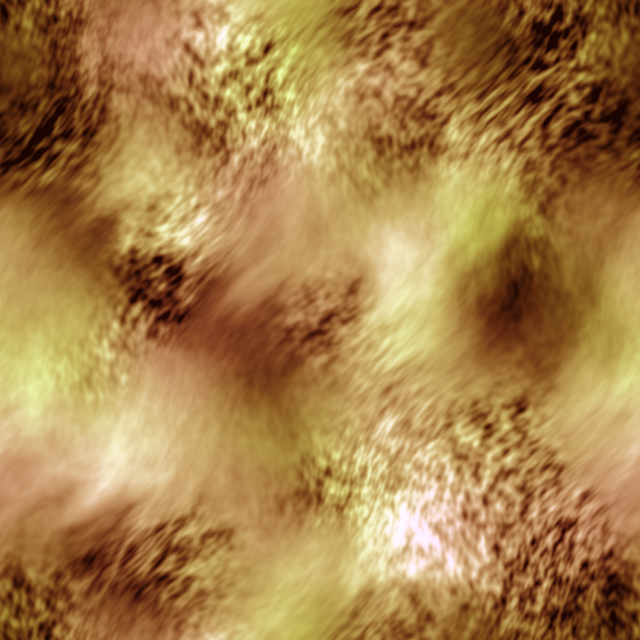
Reproduce this texture procedurally as a three.js fragment shader.

```glsl
// Draws a seamless weathered gold and umber surface with slanted, brushed grain.
varying vec2 vUv;

const float TAU = 6.2831853;

// Palette from dark to light
const vec3 PITCH = vec3(0.11, 0.02, 0.01);
const vec3 UMBER = vec3(0.37, 0.15, 0.06);
const vec3 BRONZE = vec3(0.54, 0.33, 0.13);
const vec3 OCHRE = vec3(0.68, 0.52, 0.27);
const vec3 SAND = vec3(0.80, 0.70, 0.42);
const vec3 CREAM = vec3(0.94, 0.93, 0.71);
const vec3 GLARE = vec3(1.0, 1.0, 0.96);

// Tone: palette steps per unit of height
const float MID_TONE = 3.05;
const float SHADOW_GAIN = 1.36;
const float LIGHT_GAIN = 1.0;

// Feature strengths
const float CLOUD_AMOUNT = 0.88;
const float CLOUD_FALLOFF = 0.25;
const float BRUSH_AMOUNT = 1.0;
const float GRAIN_SMOOTH = 0.3;
const float GRAIN_ROUGH = 2.4;
const float BEND = 0.025;
const float FRAY = 0.035;
const vec3 ROSE_TINT = vec3(0.025, -0.03, 0.11);

// Whole-number slanted lattice (x across the grain, y along it) and its inverse
const mat2 SLANT = mat2(13.0, 4.0, -8.0, 7.0);
const mat2 UNSLANT = mat2(7.0, -4.0, 8.0, 13.0) / 123.0;

float hash(vec2 p) {
  vec3 q = fract(p.xyx * 0.1031);
  q += dot(q, q.yzx + 33.33);
  return fract((q.x + q.y) * q.z);
}

// Layered sines with whole frequencies: wraps, mean 0, deviation 1
float cloud(vec2 uv, float seed) {
  float sum = 0.0;
  float power = 0.0;
  for (int i = -4; i <= 4; i++) {
    for (int j = 0; j <= 4; j++) {
      if (j == 0 && i <= 0) continue;
      vec2 k = vec2(float(i), float(j));
      float amp = 1.0 / (1.0 + CLOUD_FALLOFF * dot(k, k));
      sum += amp * sin(TAU * (dot(k, uv) + hash(k + seed)));
      power += 0.5 * amp * amp;
    }
  }
  return sum / sqrt(power);
}

// Gradient at a lattice corner, identical for corners one tile apart
float cornerSlope(vec2 corner, vec2 offset, float scale) {
  vec2 tile = UNSLANT * corner / scale;
  tile -= floor(tile + 0.00004);
  vec2 key = floor(SLANT * tile * scale + 0.5);
  float angle = TAU * hash(key + 37.0 * scale);
  return dot(vec2(cos(angle), sin(angle)), offset);
}

// Wrapping gradient noise stretched along the grain
float streaks(vec2 uv, float scale) {
  vec2 q = SLANT * uv * scale;
  vec2 cell = floor(q);
  vec2 f = q - cell;
  vec2 w = f * f * f * (f * (f * 6.0 - 15.0) + 10.0);
  vec2 e = vec2(1.0, 0.0);
  float low = mix(cornerSlope(cell, f, scale),
                  cornerSlope(cell + e.xy, f - e.xy, scale), w.x);
  float high = mix(cornerSlope(cell + e.yx, f - e.yx, scale),
                   cornerSlope(cell + e.xx, f - e.xx, scale), w.x);
  return mix(low, high, w.y);
}

vec3 palette(float tone) {
  vec3 c = mix(PITCH, UMBER, clamp(tone, 0.0, 1.0));
  c = mix(c, BRONZE, clamp(tone - 1.0, 0.0, 1.0));
  c = mix(c, OCHRE, clamp(tone - 2.0, 0.0, 1.0));
  c = mix(c, SAND, clamp(tone - 3.0, 0.0, 1.0));
  c = mix(c, CREAM, clamp(tone - 4.0, 0.0, 1.0));
  return mix(c, GLARE, clamp(tone - 5.0, 0.0, 1.0));
}

void main() {
  // Bend the grain so that its direction drifts
  vec2 bent = vUv + BEND * sin(TAU * (vUv.yx * vec2(2.0, 3.0) + vUv * vec2(1.0, -1.0)));
  float coarse = streaks(bent, 1.0);
  float medium = streaks(bent, 2.0);
  float brush = coarse + 0.6 * medium;
  float grain = streaks(bent, 4.0) + 0.7 * streaks(bent, 8.0);

  // Broad patches with frayed borders; darker patches tend to be rougher
  vec2 frayed = vUv + FRAY * vec2(coarse, medium);
  float patches = cloud(frayed, 11.0);
  float rough = smoothstep(-0.8, 1.8, cloud(frayed, 53.0) - 0.5 * patches);

  float height = CLOUD_AMOUNT * patches + BRUSH_AMOUNT * brush * (0.6 + 0.8 * rough)
               + grain * mix(GRAIN_SMOOTH, GRAIN_ROUGH, rough);
  float tone = MID_TONE + height * (height < 0.0 ? SHADOW_GAIN : LIGHT_GAIN);

  // Drift between rosy tan and olive gold
  float rosiness = clamp(cloud(frayed, 97.0), -2.0, 2.0);
  vec3 color = palette(tone) * (1.0 + rosiness * ROSE_TINT);
  gl_FragColor = vec4(clamp(color, 0.0, 1.0), 1.0);
}
```
